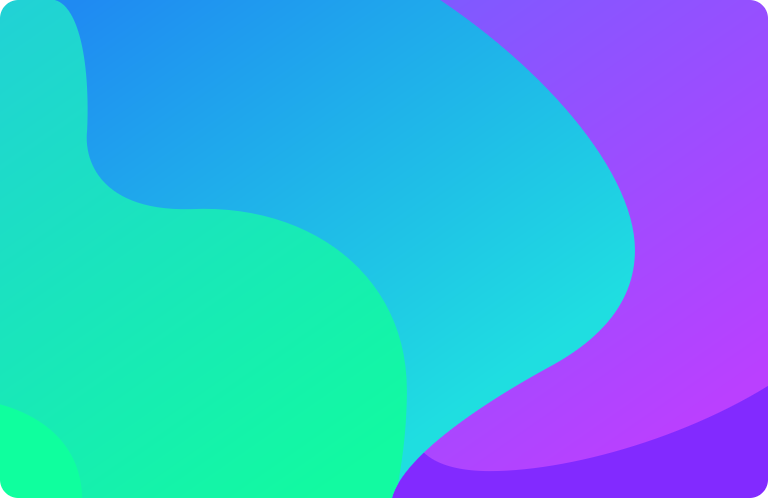
A Shadertoy shader for this background:

```glsl
// Layered wavy blobs in green, blue and violet gradients on a rounded card.

// Adds a cubic Bezier to an outline: x = squared distance, y = side sign,
// which flips at each crossing of a ray from p towards +x.
void addCurve(inout vec2 outline, vec2 p, vec2 a, vec2 b, vec2 c, vec2 d) {
    const int STEPS = 28;
    vec2 from = a;
    for (int i = 1; i <= STEPS; i++) {
        float t = float(i) / float(STEPS), s = 1.0 - t;
        vec2 to = s * s * s * a + 3.0 * s * t * (s * b + t * c) + t * t * t * d;
        vec2 edge = to - from, rel = p - from;
        vec2 gap = rel - edge * clamp(dot(rel, edge) / dot(edge, edge), 0.0, 1.0);
        outline.x = min(outline.x, dot(gap, gap));
        if ((from.y > p.y) != (to.y > p.y) && rel.x < edge.x * rel.y / edge.y)
            outline.y = -outline.y;
        from = to;
    }
}

// Antialiased coverage of a signed distance, negative inside
float coverage(float dist) {
    return clamp(0.5 - dist * iResolution.y, 0.0, 1.0);
}

float fill(vec2 outline) {
    return coverage(outline.y * sqrt(outline.x));
}

vec3 gradient(vec3 start, vec3 end, float from, float to, float along) {
    return mix(start, end, clamp((along - from) / (to - from), 0.0, 1.0));
}

void mainImage(out vec4 fragColor, in vec2 fragCoord) {
    vec2 p = fragCoord / iResolution.y;
    float along = dot(p - vec2(0.0, 1.0), vec2(0.57, -0.82));
    const vec2 EMPTY = vec2(100.0, 1.0);

    // Violet base and magenta sweep
    vec3 color = vec3(0.51, 0.165, 1.0);
    vec2 sweep = EMPTY;
    addCurve(sweep, p, vec2(1.807, 1.02), vec2(1.807, 0.6), vec2(1.707, 0.325), vec2(1.542, 0.225));
    addCurve(sweep, p, vec2(1.542, 0.225), vec2(1.365, 0.116), vec2(1.135, 0.054), vec2(0.984, 0.054));
    addCurve(sweep, p, vec2(0.984, 0.054), vec2(0.914, 0.054), vec2(0.867, 0.07), vec2(0.843, 0.1));
    vec3 magenta = gradient(vec3(0.5, 0.35, 1.0), vec3(0.73, 0.25, 1.0), 0.51, 1.49, along);
    color = mix(color, magenta, fill(sweep));

    // Blue wave
    vec2 wave = EMPTY;
    addCurve(wave, p, vec2(0.884, 1.0), vec2(1.114, 0.845), vec2(1.275, 0.643), vec2(1.275, 0.498));
    addCurve(wave, p, vec2(1.275, 0.498), vec2(1.275, 0.398), vec2(1.211, 0.323), vec2(1.11, 0.267));
    addCurve(wave, p, vec2(1.11, 0.267), vec2(0.944, 0.177), vec2(0.807, 0.076), vec2(0.787, 0.0));
    float waveFill = fill(wave);
    vec3 blue = gradient(vec3(0.12, 0.54, 0.95), vec3(0.12, 0.87, 0.88), 0.09, 1.2, along);
    color = mix(color, blue, waveFill);

    // Green blob, kept within the wave
    vec2 blob = EMPTY;
    addCurve(blob, p, vec2(0.11, 1.0), vec2(0.157, 0.988), vec2(0.181, 0.88), vec2(0.175, 0.739));
    addCurve(blob, p, vec2(0.175, 0.739), vec2(0.167, 0.669), vec2(0.211, 0.576), vec2(0.382, 0.58));
    addCurve(blob, p, vec2(0.382, 0.58), vec2(0.622, 0.592), vec2(0.817, 0.448), vec2(0.817, 0.217));
    addCurve(blob, p, vec2(0.817, 0.217), vec2(0.817, 0.137), vec2(0.807, 0.066), vec2(0.793, -0.004));
    vec3 green = gradient(vec3(0.13, 0.82, 0.84), vec3(0.07, 0.98, 0.63), 0.0, 1.18, along);
    color = mix(color, green, min(fill(blob), waveFill));

    // Bright corner mound
    vec2 mound = EMPTY;
    addCurve(mound, p, vec2(-0.04, 0.197), vec2(0.09, 0.175), vec2(0.165, 0.102), vec2(0.165, -0.004));
    color = mix(color, vec3(0.06, 1.0, 0.62), fill(mound));

    // Rounded card on white
    vec2 halfSize = 0.5 * iResolution.xy / iResolution.y;
    vec2 corner = abs(p - halfSize) - halfSize + 0.037;
    float card = length(max(corner, 0.0)) + min(max(corner.x, corner.y), 0.0) - 0.037;
    fragColor = vec4(mix(vec3(1.0), color, coverage(card)), 1.0);
}
```
